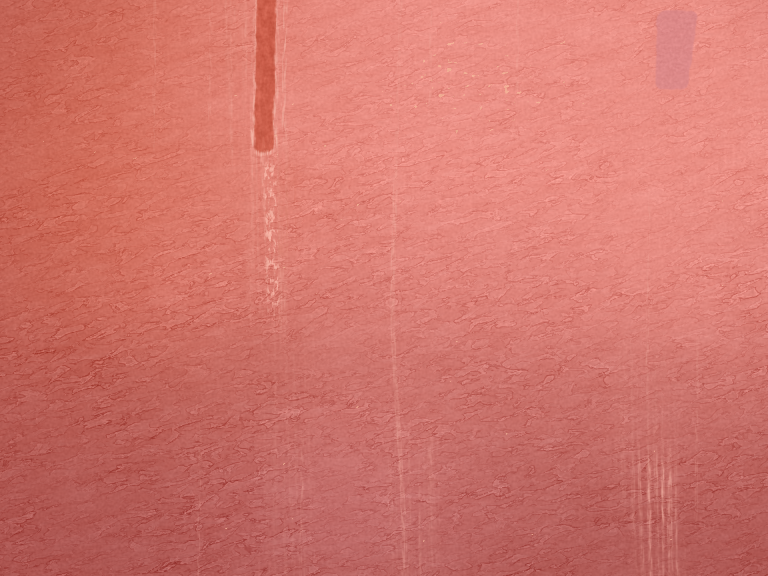
Give the GLSL for this texture, as a Shadertoy shader.

```glsl
// Weathered red painted wall: fine slanted wrinkles, vertical scrapes, a gouge and flaked paint.
#define PINK vec3(0.925, 0.570, 0.530)
#define ORANGE vec3(0.825, 0.435, 0.360)
#define DUSK vec3(0.700, 0.370, 0.355)
#define SHADE vec3(0.660, 0.315, 0.300)
#define CHALK vec3(0.960, 0.720, 0.660)
#define RUST vec3(0.780, 0.340, 0.260)
#define MAUVE vec3(0.850, 0.530, 0.540)
#define WRINKLE_SCALE vec2(25.0, 72.0)
#define WRINKLE_SLANT 0.24
#define WRINKLE_WIDTH 0.0009
#define WRINKLE_DEPTH 0.095
#define GRAIN 0.045

vec2 hash2(vec2 p) {
    p = vec2(dot(p, vec2(127.1, 311.7)), dot(p, vec2(269.5, 183.3)));
    return fract(sin(p) * 43758.5) * 2.0 - 1.0;
}

// Gradient noise, roughly -0.7 to 0.7
float noise(vec2 p) {
    vec2 i = floor(p), f = p - i;
    vec2 u = f * f * f * (f * (f * 6.0 - 15.0) + 10.0);
    vec2 e = vec2(1.0, 0.0);
    return mix(mix(dot(hash2(i), f), dot(hash2(i + e), f - e), u.x),
               mix(dot(hash2(i + e.yx), f - e.yx), dot(hash2(i + 1.0), f - 1.0), u.x), u.y);
}

float fbm(vec2 p) {
    float sum = 0.0, amp = 0.6;
    for (int i = 0; i < 4; i++) {
        sum += amp * noise(p);
        p = p * 2.03 + 17.3;
        amp *= 0.5;
    }
    return sum;
}

// Soft vertical band around x, fading out beyond the two heights
float band(vec2 p, float x, float halfWidth, float low, float high) {
    float across = 1.0 - smoothstep(halfWidth * 0.4, halfWidth, abs(p.x - x));
    return across * smoothstep(low - 0.04, low + 0.04, p.y)
                  * (1.0 - smoothstep(high - 0.04, high + 0.04, p.y));
}

float boxDistance(vec2 p, vec2 halfSize, float radius) {
    vec2 d = abs(p) - halfSize + radius;
    return length(max(d, 0.0)) + min(max(d.x, d.y), 0.0) - radius;
}

// Broad light: orange at the left, pink at the top, dusky below
vec3 wallColor(vec2 p) {
    float cloud = fbm(p * vec2(2.2, 4.0) + 3.0);
    vec3 color = mix(ORANGE, PINK, smoothstep(0.05, 0.72, p.x + 0.2 * cloud));
    color = mix(color, DUSK, 0.95 * (1.0 - smoothstep(-0.02, 0.72, p.y + 0.12 * cloud)));
    float corner = length((p - vec2(0.78, 0.64)) * vec2(0.8, 0.9));
    color = mix(color, SHADE, 0.6 * smoothstep(0.42, 0.90, corner));
    float bloom = length((p - vec2(0.62, 0.10)) * vec2(1.0, 1.5));
    return mix(color, MAUVE, 0.30 * (1.0 - smoothstep(0.0, 0.4, bloom)));
}

// Contours of warped noise: x is the crease, y the lit lip, z the side
vec3 wrinkles(vec2 p, float seed) {
    vec2 q = vec2(p.x, p.y - WRINKLE_SLANT * p.x) * WRINKLE_SCALE + seed;
    q += 0.8 * vec2(noise(q * 0.7 + 5.0), noise(q * 0.8 + 31.0));
    float v = noise(q) + 0.45 * noise(q * 2.1 + 9.0) + 0.2 * noise(q * vec2(5.0, 3.5)) - 0.08;
    float slope = length(vec2(dFdx(v), dFdy(v))) * iResolution.y;
    float d = v / max(slope, 25.0);
    float soft = WRINKLE_WIDTH + 0.6 / iResolution.y;
    float worn = smoothstep(-0.3, 0.2, noise(q * 0.9 + 77.0));
    return vec3(worn * (1.0 - smoothstep(0.0, soft, abs(d))),
                worn * (1.0 - smoothstep(0.0, soft, abs(d - 1.4 * soft))),
                smoothstep(-soft, soft, d));
}

void mainImage(out vec4 fragColor, in vec2 fragCoord) {
    vec2 p = fragCoord / iResolution.y;
    float px = 1.0 / iResolution.y;
    vec3 color = wallColor(p);

    // Wrinkled paint skin in two sizes, with redder streaks along it
    vec3 w = wrinkles(p, 0.0), fine = wrinkles(p * 1.45, 40.0);
    vec2 c = vec2(p.x, p.y - WRINKLE_SLANT * p.x);
    float strength = 0.35 + 0.65 * smoothstep(-0.3, 0.2, fbm(p * vec2(4.0, 9.0) + 21.0));
    strength *= mix(1.0, 0.65, smoothstep(0.45, 0.85, p.y));
    float crease = w.x + 0.65 * fine.x;
    color -= WRINKLE_DEPTH * strength * crease * vec3(0.75, 1.1, 1.1);
    color += 0.045 * strength * (w.y + 0.6 * fine.y);
    color += 0.014 * strength * (w.z + fine.z - 1.0) * vec3(0.5, 1.1, 1.2);
    color += 0.060 * fbm(c * vec2(11.0, 42.0) + 60.0) * vec3(0.6, 1.0, 1.1);

    // Vertical scrapes made of thin fibres
    float lean = p.x + 0.018 * p.y;
    float fibre = smoothstep(-0.25, 0.45, noise(vec2(lean * 150.0, p.y * 3.0)));
    float broken = smoothstep(-0.2, 0.3, noise(vec2(lean * 260.0, p.y * 45.0)));
    float scrape = 0.60 * band(p, 1.145 - 0.04 * p.y, 0.055, -0.1, 0.20)
                 + 0.16 * band(p, 1.12, 0.08, 0.1, 0.40)
                 + 0.25 * band(p, 0.72, 0.06, -0.1, 0.25)
                 + 0.45 * band(p, 0.47, 0.05, 0.44, 0.78)
                 + 0.35 * band(p, 0.44, 0.07, 0.72, 1.1)
                 + 0.12 * band(p, 0.50, 0.06, -0.1, 0.45);
    color = mix(color, CHALK, scrape * fibre * (0.35 + 0.65 * broken));
    for (int i = 0; i < 9; i++) {
        vec2 h = hash2(vec2(float(i), 7.0));
        float x = 0.67 + 0.62 * h.x + 0.012 * (p.y - 0.5) + 0.002 * noise(vec2(p.y * 6.0, h.y * 9.0));
        float mid = 0.5 + 0.5 * h.y;
        color = mix(color, CHALK, 0.18 * broken * band(p, x, 0.002 + px, mid - 0.15, mid + 0.15));
    }
    float longX = 0.703 - 0.022 * smoothstep(0.0, 0.5, p.y) + 0.03 * max(p.y - 0.5, 0.0);
    color = mix(color, CHALK, 0.32 * (0.3 + 0.7 * broken) * band(p, longX, 0.004 + px, -0.1, 0.68));
    color = mix(color, CHALK, 0.15 * broken * band(p, longX, 0.003 + px, 0.65, 1.1));

    // Deep gouge with ragged chalky rim, and the flaking trail beneath it
    vec2 g = p - vec2(0.460 + 0.015 * (p.y - 0.85), 0.92);
    g.x += 0.006 * fbm(vec2(p.y * 22.0, 2.0));
    float gouge = boxDistance(g, vec2(0.017, 0.185), 0.012) + 0.004 * fbm(p * 70.0);
    float rim = 1.0 - smoothstep(0.001, 0.004 + px, abs(gouge - 0.002));
    color = mix(color, RUST + 0.16 * fbm(p * vec2(90.0, 45.0)), 0.85 * (1.0 - smoothstep(-px, px, gouge)));
    color = mix(color, CHALK, rim * (0.15 + 0.6 * broken) * (1.0 - 0.4 * smoothstep(0.75, 0.9, p.y)));
    color = mix(color, CHALK, 0.5 * broken * band(p, 0.492 + 0.02 * (p.y - 0.8), 0.005, 0.76, 1.1));
    float flake = smoothstep(-0.02, 0.2, fbm(p * vec2(120.0, 60.0)));
    color = mix(color, CHALK + 0.03, 0.75 * flake * band(p, 0.468 + 0.03 * (0.7 - p.y), 0.016, 0.46, 0.73));
    color = mix(color, RUST, 0.4 * broken * fibre * band(p, 0.50, 0.028, 0.54, 0.74));

    // Smooth mauve repair near the upper right
    vec2 r = p - vec2(1.171 + 0.08 * (p.y - 0.91), 0.913);
    float repair = boxDistance(r, vec2(0.031 + 0.06 * r.y, 0.068), 0.012) + 0.006 * fbm(p * 35.0);
    color = mix(color, MAUVE, 0.75 * (1.0 - smoothstep(-px, 1.5 * px, repair)));

    // Sparse pale chips that gather near the upper middle
    float gather = 1.0 - smoothstep(0.03, 0.20, length((p - vec2(0.83, 0.85)) * vec2(0.8, 1.3)));
    float chip = noise(c * vec2(70.0, 150.0)) + 0.4 * noise(c * 210.0);
    color = mix(color, vec3(0.96, 0.72, 0.60), 0.75 * smoothstep(0.0, 0.12, chip - 0.60 + 0.30 * gather));

    // Fine mineral grain
    color += GRAIN * (noise(p * 210.0) + 0.6 * noise(p * vec2(90.0, 160.0)));
    fragColor = vec4(clamp(color, 0.0, 1.0), 1.0);
}
```
